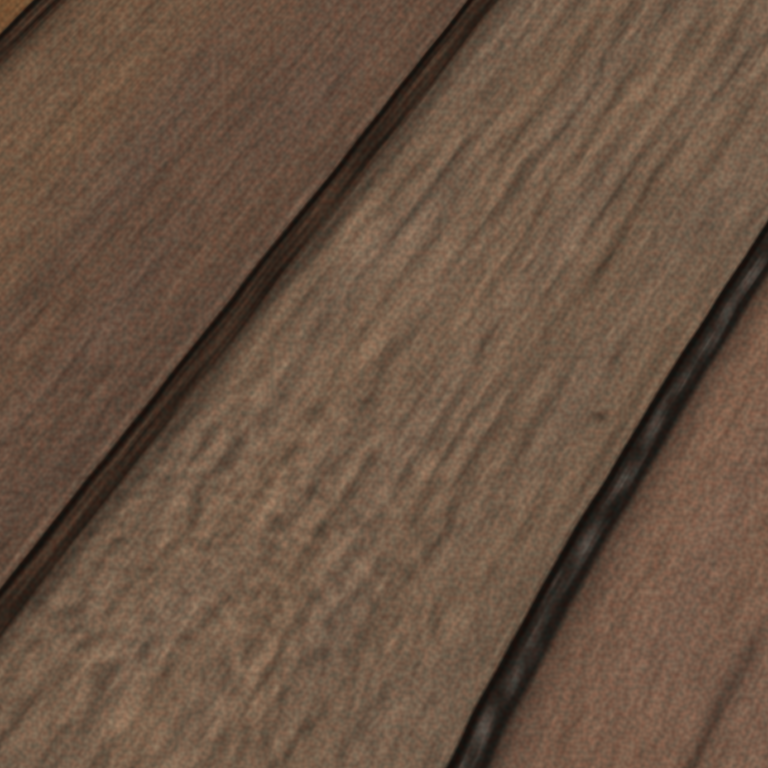
A WebGL 2 fragment shader for this texture:

```glsl
#version 300 es
precision highp float;
// Weathered timber planks running diagonally, fanning out slightly in perspective.
// Rays from a far vanishing point give plank coordinates; gradient noise warps
// sine ridges into grain, and grooves with shadow and rim light split the planks.

uniform vec2 u_resolution;
out vec4 outColor;

vec2 gradient(vec2 cell) {
    vec3 h = fract(cell.xyx * vec3(0.1031, 0.1030, 0.0973));
    h += dot(h, h.yzx + 33.33);
    float angle = 6.2832 * fract((h.x + h.y) * h.z);
    return vec2(cos(angle), sin(angle));
}

// Gradient noise, roughly -1 to 1
float noise(vec2 p) {
    vec2 i = floor(p), f = p - i;
    vec2 w = f * f * f * (f * (f * 6.0 - 15.0) + 10.0);
    vec2 e = vec2(1.0, 0.0);
    float low = mix(dot(gradient(i), f), dot(gradient(i + e), f - e), w.x);
    float high = mix(dot(gradient(i + e.yx), f - e.yx), dot(gradient(i + 1.0), f - 1.0), w.x);
    return 1.5 * mix(low, high, w.y);
}

float bell(float x, float width) {
    return exp(-x * x / (width * width));
}

// x: plank number and position across it, y: distance along the grain
vec2 plankCoords(vec2 uv) {
    vec2 ray = vec2(2.86, 3.83) - uv;
    float across = (ray.x / ray.y - 0.589) / 0.2;
    float bow = max(0.0, 1.0 - pow(abs(uv.y - 0.38) / 0.38, 2.0));
    across -= 0.025 * bow * (1.0 - smoothstep(0.0, 0.8, abs(across)));
    return vec2(across, length(ray));
}

// Raised grain: nearly straight ridges with sharp crests, broken along their length
float grainRelief(vec2 q, float chop) {
    float phase = 12.5 * q.x + 0.5 * noise(q * vec2(3.0, 2.0))
                + 0.28 * noise(q * vec2(8.0, 7.0))
                + (0.1 + 0.22 * chop) * noise(q * vec2(12.0, 19.0));
    float wave = sin(6.2832 * phase) + 0.3 * sin(12.5664 * phase + 0.8);
    float presence = 0.65 + 0.7 * noise(q * vec2(12.0, 6.0) + 31.0);
    float ridges = wave * clamp(presence, 0.12, 1.2);
    float flecks = noise(q * vec2(27.0, 8.0 + 4.0 * chop) + 9.0);
    return 0.65 * ridges + 0.85 * flecks + 0.4 * noise(q * vec2(40.0, 15.0));
}

vec3 plankColor(vec2 q, vec2 uv) {
    float plank = floor(q.x);
    float local = q.x - plank;
    vec2 g = q + vec2(plank * 3.7, plank * 5.3);

    // Each board has its own tint and roughness
    vec3 color = vec3(0.448, 0.361, 0.288);
    float roughness = 0.17 * mix(0.45, 1.0, smoothstep(0.08, 0.35, local));
    if (plank < 0.0) {
        color = vec3(0.465, 0.355, 0.285);
        roughness = 0.045;
    } else if (plank > 0.0) {
        color = mix(vec3(0.385, 0.296, 0.238), vec3(0.435, 0.335, 0.255),
                    smoothstep(0.3, 0.75, local + 0.15 * noise(g * vec2(6.0, 2.0))));
        roughness = mix(0.06, 0.1, smoothstep(0.8, 0.4, uv.y));
    }
    if (plank > 1.0) color = vec3(0.47, 0.33, 0.21);

    float chop = smoothstep(0.55, 0.1, uv.y) * smoothstep(0.75, 0.2, uv.x);
    float shade = roughness * grainRelief(g, chop);
    shade += 0.05 * noise(g * vec2(5.0, 1.6) + 17.0);
    shade += 0.07 * noise(g * vec2(55.0, 12.0));
    shade += 0.07 * noise(g * vec2(95.0, 32.0));

    // Long crack in the lower right board, small knot in the middle one
    float crack = bell(q.x + 0.385 + 0.012 * noise(q * vec2(2.0, 9.0)), 0.018);
    shade -= 0.3 * crack * (1.0 - smoothstep(0.1, 0.23, uv.y));
    shade -= 0.35 * bell(length((uv - vec2(0.781, 0.457)) * vec2(1.0, 1.3)), 0.011);

    // Faint warm and grey drift over the surface
    float warmth = noise(g * vec2(8.0, 4.0) + 50.0);
    return color * (1.0 + shade) + warmth * vec3(0.008, 0.0, -0.007);
}

vec3 grooveColor(float g, float seam, float along) {
    float streak = noise(vec2(g * 75.0 + seam * 9.0, along * 9.0));
    vec3 body = vec3(0.235, 0.172, 0.13) * (1.0 + 0.4 * streak);
    if (seam == 0.0) {
        float sheen = bell(g + 0.006 + 0.014 * streak, 0.016);
        body = vec3(0.15, 0.122, 0.1) + vec3(0.15, 0.142, 0.135) * sheen
             * (0.6 + 0.9 * noise(vec2(g * 30.0, along * 22.0)));
    }
    body *= 1.0 - 0.25 * bell(g + 0.026, 0.012);
    return mix(body, vec3(0.075, 0.055, 0.042), 0.9 * bell(g - 0.023, 0.009));
}

void main() {
    vec2 uv = gl_FragCoord.xy / u_resolution;
    vec2 q = plankCoords(uv);
    vec3 color = plankColor(q, uv);

    // Seam distance with barely ragged edges
    float seam = floor(q.x + 0.5);
    float g = q.x - seam + 0.003 * noise(vec2(seam * 7.0 + 0.4, q.y * 14.0));

    // Soft shadow below the seam, worn rim above it
    color *= 1.0 - 0.32 * bell(min(g + 0.035, 0.0), 0.04) * step(g, 0.0);
    color *= 1.0 - 0.12 * bell(max(g - 0.03, 0.0), 0.05) * step(0.0, g);
    color += vec3(0.085, 0.072, 0.06) * bell(g - 0.046, 0.008) * (0.7 + 0.6 * noise(q * vec2(4.0, 12.0)));

    float inside = smoothstep(-0.05, -0.032, g) * (1.0 - smoothstep(0.027, 0.037, g));
    color = mix(color, grooveColor(g, seam, q.y), inside);

    // Fine speckle with a trace of colour
    color *= 1.0 + 0.11 * noise(uv * 160.0) + 0.06 * noise(uv * 85.0 + 40.0);
    color += 0.022 * noise(uv * 120.0 + 80.0) * vec3(1.0, -0.5, -0.6);
    outColor = vec4(color, 1.0);
}
```
